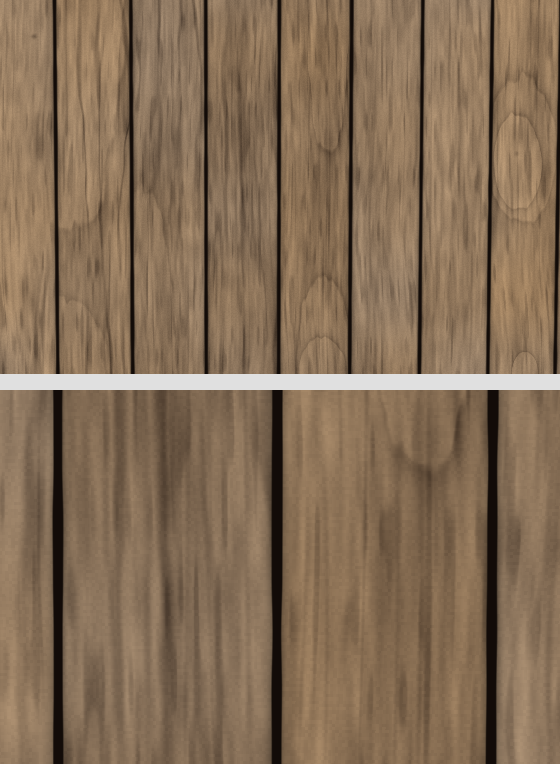
Top, the full canvas; bottom, a detail of the centre.
Give the GLSL for this texture, as a WebGL 1 fragment shader.

```glsl
precision highp float;
// Weathered timber decking: upright planks parted by dark, slightly fanned gaps.
// Stretched noise gives fibres and pores, its level lines give growth rings,
// and serrated ellipses give the cathedral figures of the sawn wood.
uniform vec2 u_resolution;

const float HEIGHT = 0.667;                    // canvas height in canvas widths
const vec3 DARK_WOOD = vec3(0.26, 0.20, 0.15);
const vec3 PALE_WOOD = vec3(0.69, 0.575, 0.45);
const vec3 GAP_COLOR = vec3(0.07, 0.045, 0.03);

float hash(vec2 p) {
  vec3 q = fract(vec3(p.xyx) * 0.1031);
  q += dot(q, q.yzx + 33.33);
  return fract((q.x + q.y) * q.z);
}

float noise(vec2 p) {
  vec2 i = floor(p), f = fract(p);
  f = f * f * (3.0 - 2.0 * f);
  float low = mix(hash(i), hash(i + vec2(1.0, 0.0)), f.x);
  float high = mix(hash(i + vec2(0.0, 1.0)), hash(i + 1.0), f.x);
  return mix(low, high, f.y);
}

float fbm(vec2 p) {
  float sum = 0.0, amp = 0.5;
  for (int k = 0; k < 4; k++) {
    sum += amp * noise(p);
    p = p * 2.03 + 17.1;
    amp *= 0.5;
  }
  return sum / 0.9375;
}

// Continuous plank number: narrowing spacing, gaps leaning outward at the top
float plankCoord(vec2 p) {
  float lean = 0.019 * (p.y / HEIGHT - 0.5);
  float x = (p.x + 0.42 * lean) / (1.0 + lean);
  const float STEP = 0.1361, SHRINK = 0.001154;
  float root = sqrt(STEP * STEP - 4.0 * SHRINK * (x - 0.1003));
  return (STEP - root) / (2.0 * SHRINK) + 1.0;
}

float onPlank(float id, float wanted) {
  return 1.0 - step(0.5, abs(id - wanted));
}

// Tone change of an oval growth ring: pale heart, dark rim, fading streaks
float figure(vec2 p, vec2 center, vec2 radius, float strength) {
  vec2 q = (p - center) / radius;
  float along = q.y * q.y / (dot(q, q) + 0.01);
  float serration = noise(vec2(p.x * 150.0, p.y * 9.0)) - 0.5;
  float wobble = fbm(p * vec2(22.0, 16.0)) - 0.5;
  float d = length(q) - 1.0 + serration * 0.13 * along + wobble * 0.22;
  float edge = smoothstep(-0.03, 0.03, d);
  float rim = edge * exp(-max(d, 0.0) * 18.0);
  float halo = edge * exp(-max(d, 0.0) * 4.0) * (0.5 + serration);
  return strength * (0.04 * (1.0 - edge) - 0.27 * rim - 0.14 * halo);
}

float spot(vec2 p, vec2 center, vec2 radius) {
  vec2 q = (p - center) / radius;
  return exp(-dot(q, q));
}

// Darkness of a few wandering growth lines along one plank
float veins(float u, float y, float id) {
  float sum = 0.0;
  for (int k = 0; k < 3; k++) {
    vec2 seed = vec2(id * 3.7 + 1.3, float(k) * 5.1 + 2.0);
    float path = 0.15 + 0.3 * (float(k) + hash(seed)) + 0.35 * (hash(seed + 9.0) - 0.5) * y;
    path += 0.28 * (noise(vec2(y * 4.0, seed.x + seed.y)) - 0.5);
    path += 0.05 * (noise(vec2(y * 22.0, seed.y)) - 0.5);
    float width = 0.012 + 0.03 * noise(vec2(y * 9.0, seed.x));
    float ink = smoothstep(0.2, 0.7, noise(vec2(y * 6.0, seed.x + 4.0)));
    sum += ink * (1.0 - smoothstep(0.2 * width, 1.5 * width, abs(u - path)));
  }
  return min(sum, 1.0);
}

// Fibres, pores and fine rings
float grain(vec2 p, float id) {
  vec2 g = p + vec2(id * 3.17, id * 7.31);
  g.x += 0.012 * (noise(g * vec2(8.0, 5.0)) - 0.5);
  float fibre = noise(g * vec2(240.0, 32.0)) - 0.5;
  float streak = fbm(g * vec2(75.0, 4.0)) - 0.5;
  float blotch = fbm(g * vec2(14.0, 9.0)) - 0.5;
  float pores = smoothstep(0.62, 0.9, noise(g * vec2(210.0, 20.0) + 40.0));
  float ring = abs(noise(g * vec2(55.0, 1.6)) - 0.5);
  float lines = (1.0 - smoothstep(0.0, 0.09, ring)) * noise(g * vec2(30.0, 14.0));
  float speck = hash(floor(g * 512.0)) - 0.5;
  return 0.22 * fibre + 0.38 * streak + 0.30 * blotch - 0.20 * pores - 0.17 * lines + 0.07 * speck;
}

// Large figures, each confined to its plank
float figures(vec2 p, float id) {
  float t = onPlank(id, 1.0) * (figure(p, vec2(0.12, HEIGHT), vec2(0.10, 0.43), 0.7)
    + figure(p, vec2(0.10, 0.0), vec2(0.10, 0.14), 0.6));
  t += onPlank(id, 2.0) * figure(p, vec2(0.25, 0.0), vec2(0.065, 0.33), 0.7);
  t += onPlank(id, 4.0) * (figure(p, vec2(0.586, HEIGHT), vec2(0.037, 0.28), 0.9)
    + figure(p, vec2(0.579, 0.0), vec2(0.05, 0.179), 0.8)
    + figure(p, vec2(0.575, 0.0), vec2(0.042, 0.068), 0.8)
    - 0.15 * spot(p, vec2(0.58, 0.30), vec2(0.035, 0.12)));
  t += onPlank(id, 7.0) * (figure(p, vec2(0.924, 0.38), vec2(0.042, 0.085), 0.9)
    + figure(p, vec2(0.93, 0.40), vec2(0.062, 0.13), 0.7)
    + figure(p, vec2(0.9375, 0.0), vec2(0.025, 0.042), 0.9)
    - 0.25 * spot(p, vec2(0.923, 0.393), vec2(0.004)));
  return t - onPlank(id, 0.0) * 0.4 * spot(p, vec2(0.061, 0.602), vec2(0.005, 0.004));
}

void main() {
  vec2 p = gl_FragCoord.xy / u_resolution * vec2(1.0, HEIGHT);
  float pixel = 1.0 / u_resolution.x;
  float coord = plankCoord(p);
  float id = floor(coord), u = fract(coord);

  // Wood tone
  float tone = 0.74 + 0.06 * cos(id) + grain(p, id) + figures(p, id);
  float veinStrength = mix(0.30, 0.10, step(3.5, id));
  tone -= veinStrength * veins(u, p.y, id);
  vec3 color = mix(DARK_WOOD, PALE_WOOD, clamp(tone, 0.0, 1.15));
  float warmth = noise(p * 7.0 + id * 5.0) - 0.5 + 0.4 * sin(id * 2.0);
  color *= 1.0 + warmth * vec3(0.03, 0.0, -0.06);

  // Gaps with worn, shaded edges
  float gapDistance = min(u, 1.0 - u) * (0.138 - 0.0023 * coord);
  float halfGap = 0.0029 + 0.0008 * (noise(vec2(p.y * 30.0, floor(coord + 0.5) * 3.0)) - 0.5);
  color *= 1.0 - 0.3 * exp(-max(gapDistance - halfGap, 0.0) * 350.0);
  color = mix(GAP_COLOR, color, smoothstep(halfGap - pixel, halfGap + pixel, gapDistance));
  gl_FragColor = vec4(color, 1.0);
}
```
